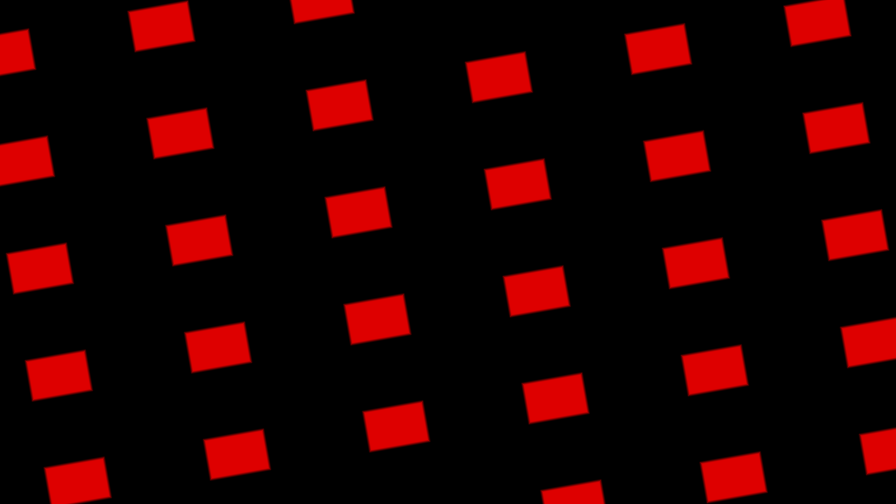
Reproduce this pattern procedurally as a WebGL 1 fragment shader.

```glsl
precision mediump float;
// Red rectangles on black, set on a regular grid tilted ten degrees.
// The plane is rotated, folded into one cell with fract, and a box
// distance gives each rectangle its softly smoothed edge.

// Lengths are in canvas heights, measured from the canvas centre.
#define TILT_DEGREES 10.0
#define CELL_SIZE vec2(0.3209, 0.2157)
#define BOX_FILL vec2(0.372, 0.371)
#define BOX_ANCHOR vec2(0.1759, -0.0780)
#define EDGE_SOFTNESS 0.0040
#define BOX_COLOR vec3(0.87, 0.0, 0.0)
#define GROUND_COLOR vec3(0.0)

uniform vec2 u_resolution;

// Coordinates of p along axes turned counterclockwise by the angle.
vec2 toTiltedAxes(vec2 p, float angle) {
  float c = cos(angle);
  float s = sin(angle);
  return vec2(c * p.x + s * p.y, c * p.y - s * p.x);
}

// Signed distance to a box centred on the origin.
float boxDistance(vec2 p, vec2 halfSize) {
  vec2 d = abs(p) - halfSize;
  return length(max(d, 0.0)) + min(max(d.x, d.y), 0.0);
}

void main() {
  vec2 p = (gl_FragCoord.xy - 0.5 * u_resolution) / u_resolution.y;

  // Fold the tilted plane into a single cell around its box
  vec2 grid = toTiltedAxes(p - BOX_ANCHOR, radians(TILT_DEGREES)) / CELL_SIZE;
  vec2 cell = (fract(grid + 0.5) - 0.5) * CELL_SIZE;

  // Fill the box, blending across its edge
  float dist = boxDistance(cell, 0.5 * BOX_FILL * CELL_SIZE);
  float coverage = 1.0 - smoothstep(-EDGE_SOFTNESS, EDGE_SOFTNESS, dist);

  gl_FragColor = vec4(mix(GROUND_COLOR, BOX_COLOR, coverage), 1.0);
}
```
